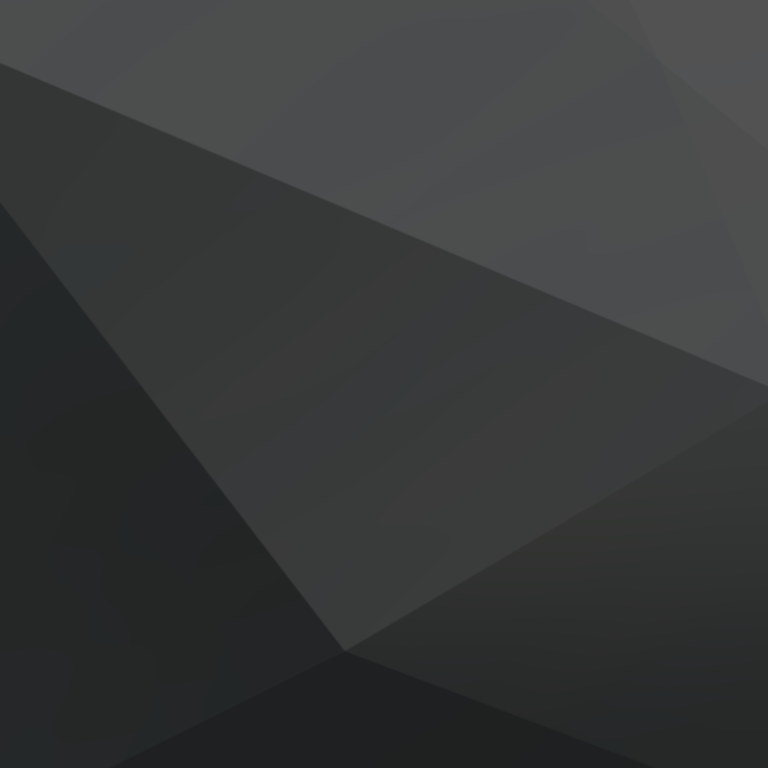
This background is drawn by a Shadertoy shader. Its source:

```glsl
// Facet corners, in canvas units
const vec2 APEX         = vec2(0.449, 0.152);
const vec2 RIDGE_LEFT   = vec2(0.0, 0.918);
const vec2 RIDGE_RIGHT  = vec2(1.0, 0.497);
const vec2 LEFT_CORNER  = vec2(0.0, 0.737);
const vec2 RIGHT_CORNER = vec2(1.0, 0.477);
const vec2 BASE_LEFT    = vec2(0.143, 0.0);
const vec2 BASE_RIGHT   = vec2(0.853, 0.0);
const vec2 CREASE_TOP   = vec2(0.762, 1.0);
const vec2 CREASE_RIGHT = vec2(1.0, 0.805);
const vec2 CREASE_JOINT = vec2(0.859, 0.920);
const vec2 FOLD_TOP     = vec2(0.820, 1.0);
const vec2 FOLD_RIGHT   = vec2(1.0, 0.577);

// Facet colours
const vec3 SLATE       = vec3(0.296, 0.300, 0.304);
const vec3 SLATE_FOLD  = vec3(0.303, 0.307, 0.304);
const vec3 SLATE_LIGHT = vec3(0.320, 0.322, 0.325);
const vec3 MID_DARK    = vec3(0.203, 0.211, 0.209);
const vec3 MID_LIGHT   = vec3(0.231, 0.236, 0.238);
const vec3 LEFT_DARK   = vec3(0.137, 0.145, 0.147);
const vec3 LEFT_LIGHT  = vec3(0.157, 0.167, 0.167);
const vec3 RIGHT_DARK  = vec3(0.146, 0.154, 0.155);
const vec3 RIGHT_LIGHT = vec3(0.216, 0.223, 0.219);
const vec3 BASE        = vec3(0.119, 0.125, 0.128);

const float EDGE_SOFTNESS = 0.001;
const float TINT_AMOUNT   = 0.006;
const vec2  TINT_SCALE    = vec2(2.0, 9.0);
const vec2  BAND_AXIS     = vec2(0.87, 0.49);

// Signed distance to the line a-b, positive on its left
float leftOf(vec2 p, vec2 a, vec2 b) {
    vec2 d = normalize(b - a);
    return dot(p - a, vec2(-d.y, d.x));
}

float coverage(float dist) {
    float width = EDGE_SOFTNESS + 0.7 / min(iResolution.x, iResolution.y);
    return smoothstep(-width, width, dist);
}

vec2 hashGradient(vec2 cell) {
    float h = fract(sin(dot(cell, vec2(127.1, 311.7))) * 43758.5);
    return vec2(cos(6.2832 * h), sin(6.2832 * h));
}

float gradientNoise(vec2 p) {
    vec2 i = floor(p), f = p - i;
    vec2 u = f * f * f * (f * (f * 6.0 - 15.0) + 10.0);
    vec2 e = vec2(0.0, 1.0);
    float low = mix(dot(hashGradient(i), f),
                    dot(hashGradient(i + e.yx), f - e.yx), u.x);
    float high = mix(dot(hashGradient(i + e.xy), f - e.xy),
                     dot(hashGradient(i + e.yy), f - e.yy), u.x);
    return mix(low, high, u.y);
}

// Upper plane with its two faint creases
vec3 upperPlane(vec2 p) {
    float fold = p.y > CREASE_JOINT.y
        ? leftOf(p, CREASE_JOINT, FOLD_TOP)
        : leftOf(p, FOLD_RIGHT, CREASE_JOINT);
    float folded = coverage(-fold);
    float raised = coverage(leftOf(p, CREASE_TOP, CREASE_RIGHT));
    vec3 plain = mix(SLATE, SLATE_FOLD, folded);
    vec3 lit = mix(mix(SLATE, SLATE_LIGHT, 0.5), SLATE_LIGHT, folded);
    return mix(plain, lit, raised);
}

void mainImage(out vec4 fragColor, in vec2 fragCoord) {
    vec2 p = fragCoord / iResolution.xy;

    // Central facet, brighter towards the apex
    float midGlow = smoothstep(0.0, 1.0, 0.5 + 0.55 * (p.x - p.y + 0.1));
    vec3 color = mix(MID_DARK, MID_LIGHT, midGlow);

    // Left facet, darkest along its slope
    float leftDist = -leftOf(p, LEFT_CORNER, APEX);
    float leftGlow = smoothstep(0.0, 0.4, leftDist) * 0.45
                   + smoothstep(0.3, 0.8, p.y) * 0.55;
    color = mix(color, mix(LEFT_DARK, LEFT_LIGHT, leftGlow), coverage(leftDist));

    // Right facet, fading downwards
    vec3 rightColor = mix(RIGHT_DARK, RIGHT_LIGHT, smoothstep(-0.02, 0.48, p.y));
    color = mix(color, rightColor, coverage(-leftOf(p, APEX, RIGHT_CORNER)));

    // Base facet below the apex
    float baseDist = min(leftOf(p, APEX, BASE_LEFT), -leftOf(p, APEX, BASE_RIGHT));
    color = mix(color, BASE, coverage(baseDist));

    // Upper plane above the ridge
    float upper = coverage(leftOf(p, RIDGE_LEFT, RIDGE_RIGHT));
    color = mix(color, upperPlane(p), upper);

    // Faint diagonal bands of warm and cool tint
    vec2 band = vec2(dot(p, BAND_AXIS), dot(p, vec2(-BAND_AXIS.y, BAND_AXIS.x)));
    float tint = gradientNoise(band * TINT_SCALE) * TINT_AMOUNT * (1.0 - 0.7 * upper);
    color += tint * vec3(1.0, 0.2, -1.0);

    fragColor = vec4(color, 1.0);
}
```
